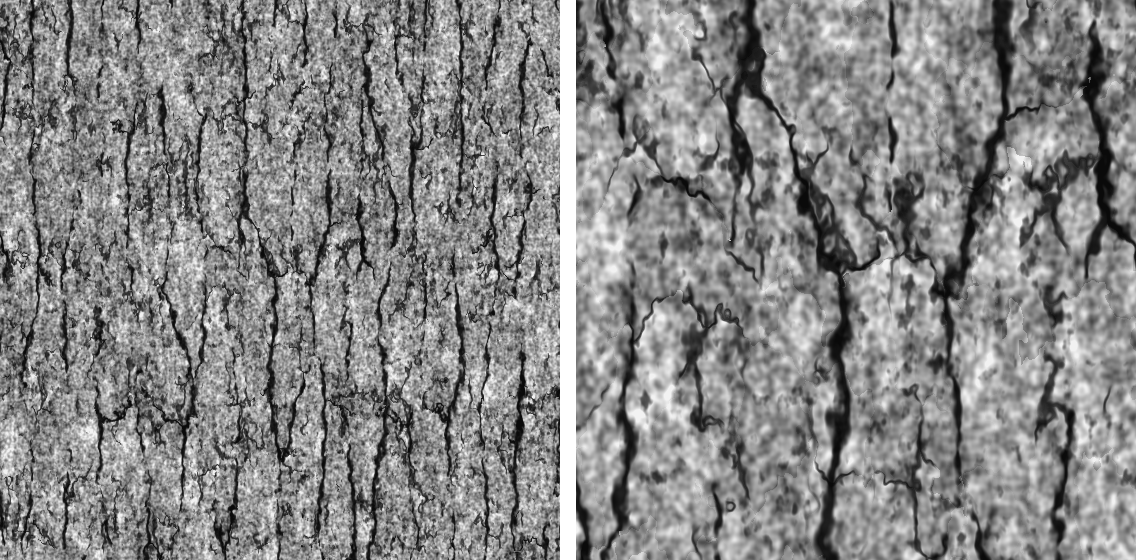
Left, the full canvas; right, a detail of the centre.
Reproduce this texture procedurally as a WebGL 2 fragment shader.

```glsl
#version 300 es
precision highp float;

uniform vec2 u_resolution;
out vec4 fragColor;

vec2 hash2(vec2 p) {
    vec3 q = fract(p.xyx * vec3(0.1031, 0.1030, 0.0973));
    q += dot(q, q.yzx + 33.33);
    return fract((q.xx + q.yz) * q.zy);
}

vec2 gradientAt(vec2 cell) {
    float angle = 6.2832 * hash2(cell).x;
    return vec2(cos(angle), sin(angle));
}

float gradientNoise(vec2 p) {
    vec2 i = floor(p), f = p - i;
    vec2 u = f * f * f * (f * (f * 6.0 - 15.0) + 10.0);
    vec2 e = vec2(0.0, 1.0);
    float a = dot(gradientAt(i), f);
    float b = dot(gradientAt(i + e.yx), f - e.yx);
    float c = dot(gradientAt(i + e.xy), f - e.xy);
    float d = dot(gradientAt(i + e.yy), f - e.yy);
    return mix(mix(a, b, u.x), mix(c, d, u.x), u.y);
}

float fbm(vec2 p, int octaves) {
    float sum = 0.0, weight = 1.0;
    for (int k = 0; k < octaves; k++) {
        sum += weight * gradientNoise(p);
        p = p * 2.03 + vec2(17.3, 9.1);
        weight *= 0.55;
    }
    return sum;
}

// Stretched cells: x = canvas distance to border, y = border normal height, z = cell id
vec3 plates(vec2 uv, vec2 scale, float jitter, float seed) {
    vec2 p = uv * scale, home = floor(p), nearCell = home, nearOffset = vec2(0.0);
    float best = 1e3;
    for (int y = -1; y <= 1; y++)
    for (int x = -1; x <= 1; x++) {
        vec2 cell = home + vec2(x, y);
        vec2 offset = cell + 0.5 + jitter * (hash2(cell + seed) - 0.5) - p;
        float d = dot(offset, offset);
        if (d < best) { best = d; nearCell = cell; nearOffset = offset; }
    }
    float border = 1e3, slope = 0.0;
    for (int y = -2; y <= 2; y++)
    for (int x = -2; x <= 2; x++) {
        vec2 cell = nearCell + vec2(x, y);
        if (x == 0 && y == 0) continue;
        vec2 offset = cell + 0.5 + jitter * (hash2(cell + seed) - 0.5) - p;
        vec2 normal = normalize(offset - nearOffset);
        vec2 canvasNormal = normal * scale;
        float d = dot(0.5 * (offset + nearOffset), normal) / length(canvasNormal);
        if (d < border) { border = d; slope = normalize(canvasNormal).y; }
    }
    return vec3(border, slope, hash2(nearCell + seed + 41.0).x);
}

// Dark line that thins and fades out as its width falls to zero
float crack(float border, float width, float softness) {
    float line = 1.0 - smoothstep(0.3 * max(width, 0.0), max(width, 0.0) + softness, border);
    return line * smoothstep(0.0, 0.0014, width);
}

void main() {
    vec2 uv = gl_FragCoord.xy / u_resolution;
    float softness = 0.0022 + 0.5 / u_resolution.y;

    // Wandering and ragged outlines
    vec2 sway = vec2(fbm(uv * vec2(7.0, 5.0), 2), fbm(uv * vec2(9.0, 6.0) + 31.0, 2));
    vec2 rough = vec2(fbm(uv * vec2(50.0, 32.0) + 5.0, 3), fbm(uv * vec2(60.0, 45.0) + 73.0, 3));
    vec2 warped = uv + sway * vec2(0.012, 0.06) + rough * vec2(0.008, 0.02);

    vec3 large = plates(warped, vec2(16.0, 3.6), 0.7, 3.0);
    vec3 flake = plates(warped + rough * 0.005, vec2(30.0, 13.0), 0.95, 57.0);

    // Plate tones and broad weathering
    float tone = 0.607 + 0.05 * (large.z - 0.5) + 0.10 * (flake.z - 0.5);
    tone += 0.12 * fbm(uv * vec2(22.0, 9.0) + 11.0, 3);
    float pale = fbm(warped * vec2(26.0, 11.0) + 83.0, 2);
    tone += 0.13 * smoothstep(0.2, 0.48, pale);

    // Fibres, clumps and fine grain
    tone += 0.13 * gradientNoise(warped * vec2(110.0, 24.0));
    tone += 0.18 * gradientNoise(uv * vec2(46.0, 32.0) + 13.0);
    tone += 0.24 * gradientNoise(uv * vec2(82.0, 60.0) + 7.0);
    tone += 0.33 * gradientNoise(uv * vec2(148.0, 118.0) + 19.0);
    tone += 0.25 * gradientNoise(uv * vec2(235.0, 205.0) + 29.0);

    // Lit upper rims and shaded lower rims
    float rim = 1.0 - smoothstep(0.0, 0.011, flake.x);
    tone += rim * (0.07 * flake.y - 0.02);
    tone -= 0.09 * (1.0 - smoothstep(0.0, 0.012, large.x)) * smoothstep(0.5, -0.6, large.y);

    // Rough pits, gathered in patches
    float patchy = fbm(uv * vec2(9.0, 7.0) + 47.0, 2);
    float pits = fbm(uv * vec2(95.0, 64.0) + 61.0, 3) + 0.55 * patchy;
    tone *= 1.0 - 0.62 * smoothstep(0.18, 0.75, pits);

    // Broken upright fissures and short ragged splits
    float upright = 1.0 - smoothstep(0.1, 0.7, abs(large.y));
    float presence = fbm(uv * vec2(17.0, 6.0) + 23.0, 2) + 0.16 * smoothstep(0.2, 0.7, uv.x);
    float fissureWidth = -0.0006 + 0.0058 * presence + 0.0018 * upright + 0.0025 * rough.y;
    float splitPresence = fbm(uv * vec2(20.0, 12.0) + 91.0, 2) + 0.3 * patchy;
    float splitWidth = -0.0004 + 0.0075 * splitPresence + 0.002 * rough.x;
    tone *= 1.0 - 0.86 * crack(large.x, min(fissureWidth, 0.0042), softness);
    tone *= 1.0 - 0.7 * crack(flake.x, min(splitWidth, 0.003), softness);

    fragColor = vec4(vec3(clamp(tone, 0.04, 0.95)), 1.0);
}
```
